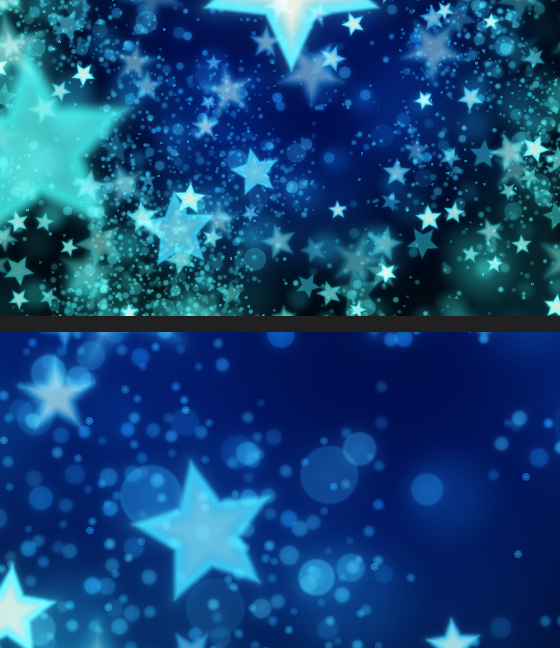
Top: the whole. Bottom: its middle third, enlarged.
Give the GLSL for this background, as a WebGL 2 fragment shader.

```glsl
#version 300 es
precision highp float;
// Glowing five-pointed stars, bubbles and soft lights over a navy to black night.
// Jittered grids scatter each layer; layers are screened together, blue in the
// upper middle and teal towards the sides and the bottom.
uniform vec2 u_resolution;
out vec4 fragColor;

const float PI = 3.14159;
const vec3 PALE = vec3(0.86, 1.0, 0.92);

vec4 hash4(vec2 p) {
  vec4 q = fract(p.xyxy * vec4(0.1031, 0.1030, 0.0973, 0.1099));
  q += dot(q, q.wzxy + 33.33);
  return fract((q.xxyz + q.yzzw) * q.zywx);
}

float noise(vec2 p) {
  vec2 i = floor(p), f = fract(p);
  f *= f * (3.0 - 2.0 * f);
  return mix(mix(hash4(i).x, hash4(i + vec2(1, 0)).x, f.x),
             mix(hash4(i + vec2(0, 1)).x, hash4(i + vec2(1, 1)).x, f.x), f.y);
}

vec3 screen(vec3 base, vec3 light) {
  return 1.0 - (1.0 - base) * (1.0 - clamp(light, 0.0, 1.0));
}

// 0 in the blue upper middle, 1 at the sides and the bottom
float outerness(vec2 p) {
  return smoothstep(0.25, 0.95, length((p - vec2(0.93, 0.8)) * vec2(0.95, 1.1)));
}

vec3 tint(vec2 p) {
  return mix(vec3(0.05, 0.44, 0.95), vec3(0.17, 0.82, 0.8), outerness(p));
}

// Signed distance to a star, folded into half of one point
float starDistance(vec2 p, float r, float turn) {
  float a = atan(p.x, p.y) - turn;
  a = abs(mod(a + PI / 5.0, PI * 0.4) - PI / 5.0);
  vec2 tip = vec2(0.0, r);
  vec2 edge = 0.48 * r * vec2(sin(PI / 5.0), cos(PI / 5.0)) - tip;
  vec2 q = length(p) * vec2(sin(a), cos(a)) - tip;
  float d = length(q - edge * clamp(dot(q, edge) / dot(edge, edge), 0.0, 1.0));
  return d * sign(dot(q, vec2(-edge.y, edge.x)));
}

// Body with a paler core, a thin rim and a halo
vec3 starLight(vec2 p, float r, float turn, float soft, vec3 color, float core) {
  float d = starDistance(p, r, turn);
  float body = smoothstep(soft, -soft, d);
  float rim = exp(-pow((d + 0.04 * r) / (0.03 * r + soft), 2.0));
  float halo = exp(-max(d, 0.0) / (0.12 * r));
  vec3 inside = mix(color, PALE, core * smoothstep(0.02, -0.28, d / r));
  return inside * body * 0.9 + color * (0.15 * rim + 0.22 * halo * (1.0 - body));
}

vec3 addStars(vec3 col, vec2 p, float cell, float seed, float keep, float soft, float level) {
  for (int k = 0; k < 9; k++) {
    vec2 id = floor(p / cell) + vec2(k % 3 - 1, k / 3 - 1);
    vec4 h = hash4(id + seed), g = hash4(id + seed + 57.3);
    vec2 center = (id + h.xy) * cell;
    if (g.x > keep * mix(0.75, 1.1, outerness(center))) continue;
    float shine = level * mix(0.45, 1.0, g.y);
    vec3 color = mix(tint(center), vec3(0.35, 0.95, 0.95), 0.6 * g.y * level) * shine;
    float r = cell * mix(0.2, 0.42, h.z * h.z);
    col = screen(col, starLight(p - center, r, h.w * 6.28, soft, color, g.y * level));
  }
  return col;
}

// Rimmed discs gathered in drifts, denser away from the middle
vec3 addBubbles(vec3 col, vec2 p, float cell, float seed, float level) {
  for (int k = 0; k < 9; k++) {
    vec2 id = floor(p / cell) + vec2(k % 3 - 1, k / 3 - 1);
    vec4 h = hash4(id + seed), g = hash4(id + seed + 91.7);
    vec2 center = (id + h.xy) * cell;
    float crowd = smoothstep(0.35, 0.75, noise(center * 4.5 + 8.0)) * (0.35 + 0.5 * outerness(center));
    if (g.x > 0.1 + crowd) continue;
    float r = cell * mix(0.1, 0.42, h.z * h.z), d = length(p - center) - r;
    float soft = max(0.0022, 0.8 / u_resolution.y);
    float body = smoothstep(soft, -soft, d) * (0.4 + 0.25 * exp(d / (0.2 * r)));
    float glow = 0.5 * exp(-dot(p - center, p - center) / (r * r * 1.2));
    vec3 color = mix(tint(center), vec3(0.4, 0.95, 0.95), 0.4 * g.z);
    col = screen(col, color * (body + glow) * level * mix(0.3, 1.0, g.y));
  }
  return col;
}

vec3 addSoftLights(vec3 col, vec2 p, float cell, float seed, float level) {
  for (int k = 0; k < 9; k++) {
    vec2 id = floor(p / cell) + vec2(k % 3 - 1, k / 3 - 1);
    vec4 h = hash4(id + seed);
    vec2 center = (id + h.xy) * cell;
    float spot = smoothstep(1.0, 0.15, length(p - center) / (cell * mix(0.25, 0.6, h.z)));
    col = screen(col, tint(center) * spot * level * h.w * mix(0.5, 1.0, outerness(center)));
  }
  return col;
}

void main() {
  vec2 p = gl_FragCoord.xy / u_resolution.y;
  p.x += 0.5 * (16.0 / 9.0 - u_resolution.x / u_resolution.y);

  // Night sky with a faint haze
  vec3 col = mix(vec3(0.0, 0.055, 0.31), vec3(0.0, 0.035, 0.065), outerness(p));
  col += tint(p) * 0.13 * smoothstep(0.4, 0.9, noise(p * 3.0 + 3.0));
  col = addSoftLights(col, p, 0.34, 11.0, 0.4);
  col = addSoftLights(col, p, 0.16, 23.0, 0.5);

  // Large stars: a blurred one at the left, a dazzling one at the top
  col = screen(col, starLight(p - vec2(0.12, 0.53), 0.31, -0.1, 0.028, vec3(0.2, 0.8, 0.79), 0.12));
  col = screen(col, starLight(p - vec2(0.925, 1.065), 0.29, PI, 0.008, vec3(0.3, 0.85, 0.95), 1.3));
  col = screen(col, starLight(p - vec2(0.565, 0.27), 0.125, -0.1, 0.004, vec3(0.15, 0.66, 0.82), 0.35));
  col = screen(col, starLight(p - vec2(0.81, 0.455), 0.077, -0.2, 0.004, vec3(0.17, 0.68, 0.88), 0.35));

  // Scattered stars from far and blurred to near and sharp, with bubbles between
  col = addStars(col, p, 0.3, 37.0, 0.55, 0.014, 0.5);
  col = addStars(col, p, 0.19, 71.0, 0.5, 0.005, 0.7);
  col = addBubbles(col, p, 0.09, 13.0, 0.6);
  col = addBubbles(col, p, 0.045, 29.0, 0.8);
  col = addBubbles(col, p, 0.021, 47.0, 0.9);
  col = addStars(col, p, 0.125, 83.0, 0.55, 0.003, 1.15);

  fragColor = vec4(clamp(col, 0.0, 1.0), 1.0);
}
```
